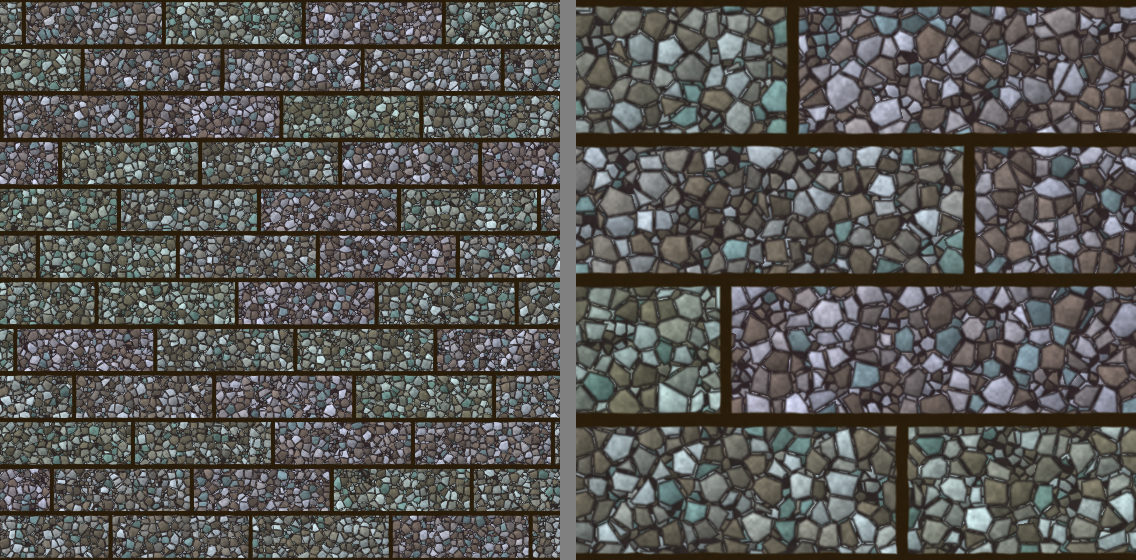
Left: the whole. Right: its middle third, enlarged.
This texture is drawn by a three.js fragment shader. Its source:

```glsl
// Running-bond wall of exposed-aggregate bricks: angular stone chips in a dark binder.
// Chips are cells of a weighted Voronoi diagram, shrunk and chopped by random planes;
// a finer layer of the same chips fills the voids, and dark mortar frames each brick.
varying vec2 vUv;

const vec2 BRICKS = vec2(4.0, 12.0);          // repeats across and down
const float FIRST_JOINT = 0.79;               // joint position in the lowest course
const float COURSE_SHIFT = 0.42;              // shift per course, in brick widths
const vec2 HALF_JOINT = vec2(0.0036, 0.0041);
const float WOBBLE = 0.0011;                  // roughness of the brick outline
const float SOFT = 0.0009;                    // edge smoothing
const float CHIPS = 76.0;                     // chip cells across the canvas
const float DEBRIS_RATIO = 2.1;               // debris cells per chip cell
const float MAX_WEIGHT = 0.45;                // growth of the largest chips
const float MISSING = 0.07;                   // share of empty cells

const vec3 MORTAR = vec3(0.16, 0.11, 0.04);
const vec3 BINDER = vec3(0.175, 0.145, 0.145);
const vec3 TAUPE = vec3(0.43, 0.40, 0.35);
const vec3 PALE = vec3(0.68, 0.73, 0.76);
const vec3 TEAL = vec3(0.40, 0.54, 0.54);
const vec3 PLUM_TINT = vec3(1.03, 0.97, 1.05);
const vec3 MOSS_TINT = vec3(0.97, 1.03, 0.98);
const vec2 LIGHT = vec2(-0.6, 0.8);

struct Chip {
  float inset;   // distance inside the outline, in cells
  vec2 offset;   // position relative to the chip seed
  vec2 id;
};

vec2 hash2(vec2 p) {
  vec3 q = fract(p.xyx * vec3(0.1031, 0.1030, 0.0973));
  q += dot(q, q.yzx + 33.33);
  return fract((q.xx + q.yz) * q.zy);
}

float noise(vec2 p) {
  vec2 i = floor(p), f = fract(p);
  f = f * f * (3.0 - 2.0 * f);
  float low = mix(hash2(i).x, hash2(i + vec2(1.0, 0.0)).x, f.x);
  float high = mix(hash2(i + vec2(0.0, 1.0)).x, hash2(i + 1.0).x, f.x);
  return mix(low, high, f.y);
}

vec2 seedOf(vec2 cell) { return cell + 0.08 + 0.84 * hash2(cell); }

float power(vec2 p, vec2 cell) {
  vec2 d = p - seedOf(cell);
  float h = hash2(cell + 57.0).x;
  return dot(d, d) - MAX_WEIGHT * h * h * h;
}

Chip findChip(vec2 p) {
  // owning cell
  vec2 base = floor(p), id = base;
  float best = 1e3;
  for (int j = -2; j <= 2; j++) for (int i = -2; i <= 2; i++) {
    vec2 cell = base + vec2(float(i), float(j));
    float d = power(p, cell);
    if (d < best) { best = d; id = cell; }
  }
  // distance to the straight borders with its neighbours
  vec2 seed = seedOf(id);
  float inset = 1.0;
  for (int j = -2; j <= 2; j++) for (int i = -2; i <= 2; i++) {
    if (i == 0 && j == 0) continue;
    vec2 cell = id + vec2(float(i), float(j));
    inset = min(inset, 0.5 * (power(p, cell) - best) / length(seedOf(cell) - seed));
  }
  vec2 trait = hash2(id + 131.0);
  inset -= mix(0.045, 0.13, trait.x);
  // random chopped sides
  vec2 offset = p - seed;
  float size = hash2(id + 57.0).x;
  for (int k = 0; k < 3; k++) {
    vec2 h = hash2(id + 211.0 + 37.0 * float(k));
    float angle = 6.2832 * h.x;
    float reach = mix(0.24, 0.60, h.y) + 0.25 * size * size;
    inset = min(inset, reach - dot(offset, vec2(cos(angle), sin(angle))));
  }
  if (trait.y < MISSING) inset = -1.0;
  return Chip(inset, offset, id);
}

vec3 chipColor(Chip chip, float grain) {
  vec2 pick = hash2(chip.id + 307.0);
  vec2 shade = hash2(chip.id + 401.0);
  vec3 color = mix(TAUPE, PALE, smoothstep(0.2, 0.95, pick.x));
  color = mix(color, TEAL, 0.75 * step(0.88, pick.y));
  float lit = mix(0.76, 1.10, shade.x) + 0.28 * dot(chip.offset, LIGHT);
  float rim = mix(0.78, 1.0, smoothstep(0.0, 0.13, chip.inset));
  return color * lit * rim * mix(0.82, 1.18, grain);
}

void main() {
  // brick layout
  float course = floor(vUv.y * BRICKS.y);
  vec2 wall = vUv * BRICKS - vec2(FIRST_JOINT - COURSE_SHIFT * course, 0.0);
  vec2 brick = floor(wall), local = fract(wall);
  vec2 edge = min(local, 1.0 - local) / BRICKS - HALF_JOINT;
  float brickInset = min(edge.x, edge.y) + WOBBLE * (noise(vUv * 130.0) - 0.5);

  // chips, then debris in the voids between them
  float grain = 0.6 * noise(vUv * 270.0) + 0.4 * noise(vUv * 560.0 + 19.0);
  Chip chip = findChip(vUv * CHIPS);
  Chip debris = findChip(vUv * CHIPS * DEBRIS_RATIO + 500.0);
  float debrisInset = min(debris.inset / DEBRIS_RATIO, -chip.inset - 0.06);
  float soft = SOFT * CHIPS;
  vec3 color = BINDER * mix(0.85, 1.15, grain);
  color = mix(color, chipColor(debris, grain) * 0.85, smoothstep(-soft, soft, debrisInset));
  color = mix(color, chipColor(chip, grain), smoothstep(-soft, soft, chip.inset));

  // brick tint and mortar
  color *= mix(PLUM_TINT, MOSS_TINT, hash2(brick + 71.0).x);
  vec3 mortar = MORTAR * mix(0.93, 1.07, grain);
  gl_FragColor = vec4(mix(mortar, color, smoothstep(-SOFT, SOFT, brickInset)), 1.0);
}
```
